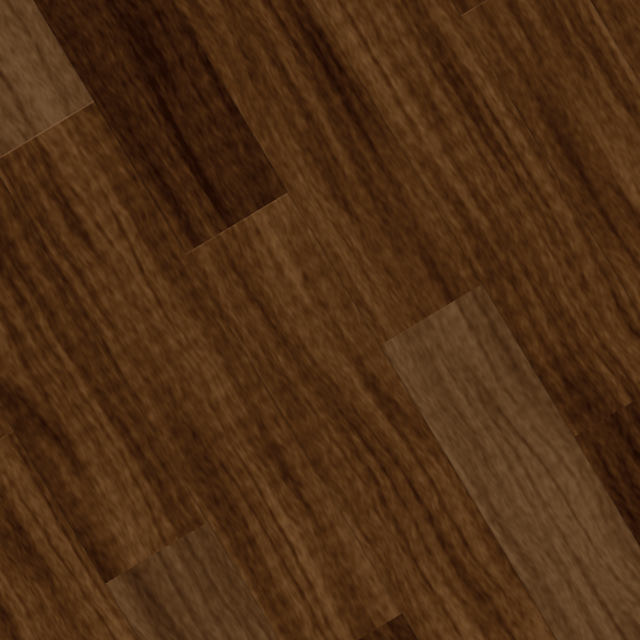
This texture is drawn by a WebGL 1 fragment shader. Its source:

```glsl
precision highp float;

uniform vec2 u_resolution;

#define BOARD_WIDTH 0.1865
#define BOARD_LENGTH 0.935
#define ROW_SHIFT 0.279
#define FIRST_JOINT -0.27
#define LAY_ANGLE 0.541
#define GRAIN_WAVE 0.022
#define VEIN_DEPTH 0.40
#define PORE_DEPTH 0.36
#define JOINT_WIDTH 0.0022

const vec3 DARK_WOOD = vec3(0.15, 0.06, 0.02);
const vec3 MID_WOOD = vec3(0.31, 0.18, 0.07);
const vec3 LIGHT_WOOD = vec3(0.42, 0.28, 0.15);
const vec3 WORN_EDGE = vec3(0.58, 0.43, 0.31);

vec2 hash2(vec2 cell) {
  vec2 h = vec2(dot(cell, vec2(127.1, 311.7)), dot(cell, vec2(269.5, 183.3)));
  return fract(sin(h) * 43758.55) * 2.0 - 1.0;
}

float gradientNoise(vec2 p) {
  vec2 i = floor(p);
  vec2 f = p - i;
  vec2 w = f * f * f * (f * (f * 6.0 - 15.0) + 10.0);
  float a = dot(hash2(i), f);
  float b = dot(hash2(i + vec2(1.0, 0.0)), f - vec2(1.0, 0.0));
  float c = dot(hash2(i + vec2(0.0, 1.0)), f - vec2(0.0, 1.0));
  float d = dot(hash2(i + 1.0), f - 1.0);
  return mix(mix(a, b, w.x), mix(c, d, w.x), w.y);
}

float isKind(float kind, float wanted) {
  return 1.0 - step(0.5, abs(kind - wanted));
}

// Brightness of the wood; x runs across the grain and y along it
float woodGrain(vec2 p, float wave) {
  p.x += wave * gradientNoise(p * vec2(6.0, 3.8));
  p.x += 0.005 * gradientNoise(p * vec2(22.0, 15.0));
  float bands = gradientNoise(p * vec2(15.0, 1.1));
  float streaks = gradientNoise(p * vec2(55.0, 3.0) + 7.3);
  float contour = abs(gradientNoise(p * vec2(36.0, 2.0) + 3.7));
  float veins = 1.0 - smoothstep(0.0, 0.19, contour);
  float veinFade = 0.65 + 0.9 * gradientNoise(p * vec2(12.0, 3.0) + 19.1);
  float pores = gradientNoise(p * vec2(150.0, 48.0))
              + 0.6 * gradientNoise(p * vec2(240.0, 90.0) + 5.1);
  return 0.48 * bands + 0.42 * streaks - VEIN_DEPTH * veins * veinFade
       + PORE_DEPTH * pores;
}

vec3 woodColor(float shade) {
  vec3 lower = mix(DARK_WOOD, MID_WOOD, clamp(shade / 0.6, -0.15, 1.0));
  return mix(lower, LIGHT_WOOD, clamp((shade - 0.6) / 0.4, 0.0, 1.2));
}

vec3 floorColor(vec2 p) {
  // Rotate to the lay of the boards, then find the staggered board
  float s = sin(LAY_ANGLE);
  float c = cos(LAY_ANGLE);
  vec2 lay = vec2(c * p.x + s * p.y, s * p.x - c * p.y);
  float row = floor(lay.x / BOARD_WIDTH);
  float run = lay.y - FIRST_JOINT - ROW_SHIFT * row;
  float piece = floor(run / BOARD_LENGTH);
  vec2 local = vec2(lay.x - row * BOARD_WIDTH, run - piece * BOARD_LENGTH);

  // Five kinds of board take turns: one pale, one dark, three plain
  float kind = mod(row + 3.0 * piece + 0.5, 5.0) - 0.5;
  float pale = isKind(kind, 1.0);
  float dark = isKind(kind, 2.0);
  float tone = 0.18 * pale - 0.27 * dark - 0.06 * isKind(kind, 3.0);
  tone += 0.03 * hash2(vec2(row, piece)).x;

  vec2 seed = floor(hash2(vec2(row, piece) + 11.0) * 40.0);
  float grain = woodGrain(local + seed, GRAIN_WAVE * (1.0 + 0.7 * pale));
  vec3 color = woodColor(0.69 + tone + grain * (1.0 - 0.2 * pale));
  color = mix(color, vec3(dot(color, vec3(0.4, 0.45, 0.15))), 0.12 * pale);

  // Faint shadow along the sides, worn bright line on some end joints
  float side = min(local.x, BOARD_WIDTH - local.x);
  color *= 1.0 - 0.15 * (1.0 - smoothstep(0.0, 0.003, side));
  float joint = 1.0 - smoothstep(0.3 * JOINT_WIDTH, 1.6 * JOINT_WIDTH, local.y);
  float wear = 0.65 * isKind(kind, 4.0) + 0.28 * isKind(kind, 0.0);
  wear *= 0.85 + 0.6 * gradientNoise(lay * 25.0);
  return mix(color, WORN_EDGE, joint * wear);
}

void main() {
  // Four samples per pixel smooth the board edges
  vec3 total = vec3(0.0);
  for (int i = 0; i < 4; i++) {
    float n = float(i);
    vec2 offset = vec2(mod(n, 2.0), floor(n / 2.0)) * 0.5 - 0.25;
    total += floorColor((gl_FragCoord.xy + offset) / u_resolution);
  }
  gl_FragColor = vec4(total * 0.25, 1.0);
}
```
